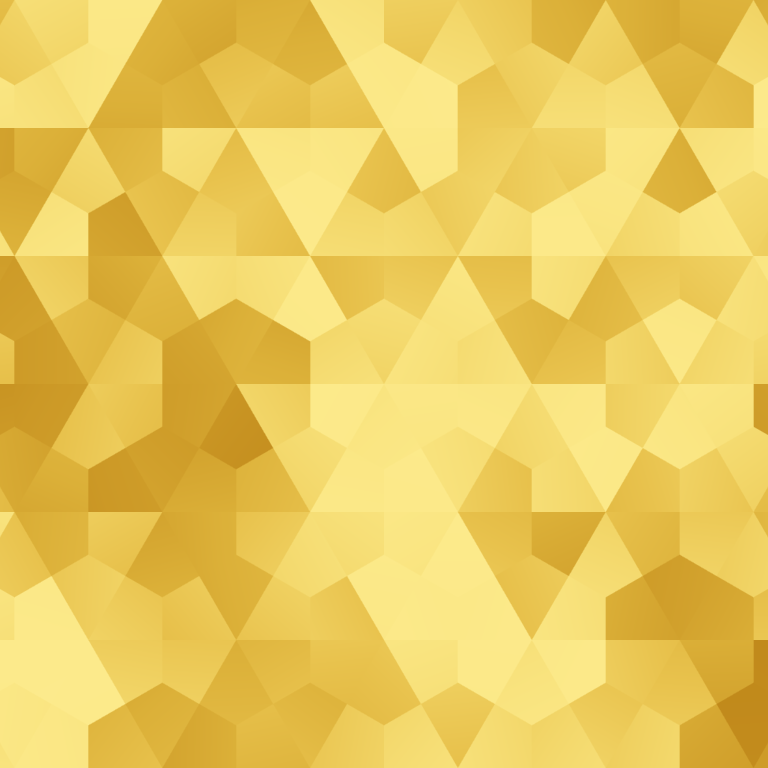
Reproduce this background procedurally as a Shadertoy shader.

```glsl
// Golden mosaic of kites: a triangle grid overlaid with its dual hexagons.
#define ROWS 6.0            // triangle rows per canvas height
#define TRIANGLE_WEIGHT 1.0 // tone shared inside a triangle
#define HEXAGON_WEIGHT 0.8  // tone shared inside a hexagon
#define KITE_WEIGHT 1.1     // tone of a single kite
#define DRIFT_WEIGHT 1.1    // slow tone change over the canvas
#define DRIFT_SCALE 0.45    // drift noise cells per triangle side
#define SLOPE 0.4           // gradient inside a kite
#define CONTRAST 3.1        // steepness of the tone curve
#define EDGE_SOFTNESS 1.4   // filter width in output samples
#define SUBSAMPLES 3        // filter taps per axis

const float ROW_HEIGHT = 0.8660254;

// Integer hash giving three values in 0..1
vec3 hash3(vec3 id) {
    uvec3 v = uvec3(ivec3(id) + 512) * 1664525u + 1013904223u;
    v.x += v.y * v.z; v.y += v.z * v.x; v.z += v.x * v.y;
    v ^= v >> 16u;
    v.x += v.y * v.z; v.y += v.z * v.x; v.z += v.x * v.y;
    return vec3(v >> 8u) / 16777216.0;
}

vec2 direction(float turn) {
    return vec2(cos(6.2831853 * turn), sin(6.2831853 * turn));
}

float cornerSlope(vec2 cell, vec2 corner, vec2 f) {
    return dot(direction(hash3(vec3(cell + corner, 20.0)).x), f - corner);
}

float gradientNoise(vec2 p) {
    vec2 cell = floor(p), f = p - cell;
    vec2 u = f * f * f * (f * (f * 6.0 - 15.0) + 10.0);
    float low = mix(cornerSlope(cell, vec2(0, 0), f), cornerSlope(cell, vec2(1, 0), f), u.x);
    float high = mix(cornerSlope(cell, vec2(0, 1), f), cornerSlope(cell, vec2(1, 1), f), u.x);
    return mix(low, high, u.y);
}

float ramp(float a, float b, float t) {
    return clamp((t - a) / (b - a), 0.0, 1.0);
}

// Dark ochre to pale yellow
vec3 goldPalette(float t) {
    vec3 c = mix(vec3(0.75, 0.53, 0.10), vec3(0.80, 0.60, 0.15), ramp(0.0, 0.05, t));
    c = mix(c, vec3(0.86, 0.69, 0.22), ramp(0.05, 0.205, t));
    c = mix(c, vec3(0.91, 0.76, 0.30), ramp(0.205, 0.45, t));
    c = mix(c, vec3(0.95, 0.84, 0.41), ramp(0.45, 0.695, t));
    c = mix(c, vec3(0.98, 0.90, 0.51), ramp(0.695, 0.895, t));
    return mix(c, vec3(0.99, 0.92, 0.55), ramp(0.895, 1.0, t));
}

// Skewed lattice coordinates to plane coordinates
vec2 toPlane(vec2 lattice) {
    return vec2(lattice.x + 0.5 * lattice.y, ROW_HEIGHT * lattice.y);
}

vec3 mosaic(vec2 p) {
    // Triangle that holds the point
    float row = p.y / ROW_HEIGHT;
    vec2 lattice = vec2(p.x - 0.5 * row, row);
    vec2 cell = floor(lattice), f = lattice - cell;
    float upper = step(1.0, f.x + f.y);
    vec3 weights = upper > 0.5 ? vec3(f.x + f.y - 1.0, 1.0 - f.y, 1.0 - f.x)
                               : vec3(1.0 - f.x - f.y, f.x, f.y);

    // Nearest triangle corner is the centre of the hexagon
    float corner = 0.0;
    vec2 hexagon = cell + upper;
    if (weights.y > max(weights.x, weights.z)) {
        corner = 1.0;
        hexagon = cell + vec2(1, 0);
    } else if (weights.z > weights.x) {
        corner = 2.0;
        hexagon = cell + vec2(0, 1);
    }

    // Tone from overlapping layers
    vec2 triangleCentre = cell + (1.0 + upper) / 3.0;
    vec2 kiteCentre = toPlane(0.5 * (hexagon + triangleCentre));
    vec3 kite = hash3(vec3(cell, 3.0 + 3.0 * upper + corner));
    float tone = TRIANGLE_WEIGHT * (hash3(vec3(cell, upper)).x - 0.5)
               + HEXAGON_WEIGHT * (hash3(vec3(hexagon, 2.0)).x - 0.5)
               + KITE_WEIGHT * (kite.x - 0.5)
               + DRIFT_WEIGHT * gradientNoise(kiteCentre * DRIFT_SCALE + 7.3)
               + SLOPE * dot(p - kiteCentre, direction(kite.y));

    // Logistic curve spreads the tones evenly over the palette
    return goldPalette(1.0 / (1.0 + exp(-CONTRAST * tone)));
}

void mainImage(out vec4 fragColor, in vec2 fragCoord) {
    vec3 sum = vec3(0.0);
    for (int j = 0; j < SUBSAMPLES; j++) {
        for (int i = 0; i < SUBSAMPLES; i++) {
            vec2 offset = (vec2(i, j) + 0.5) / float(SUBSAMPLES) - 0.5;
            vec2 uv = (fragCoord + EDGE_SOFTNESS * offset - 0.5 * iResolution.xy) / iResolution.y;
            sum += mosaic(uv * ROWS * ROW_HEIGHT);
        }
    }
    fragColor = vec4(sum / float(SUBSAMPLES * SUBSAMPLES), 1.0);
}
```
